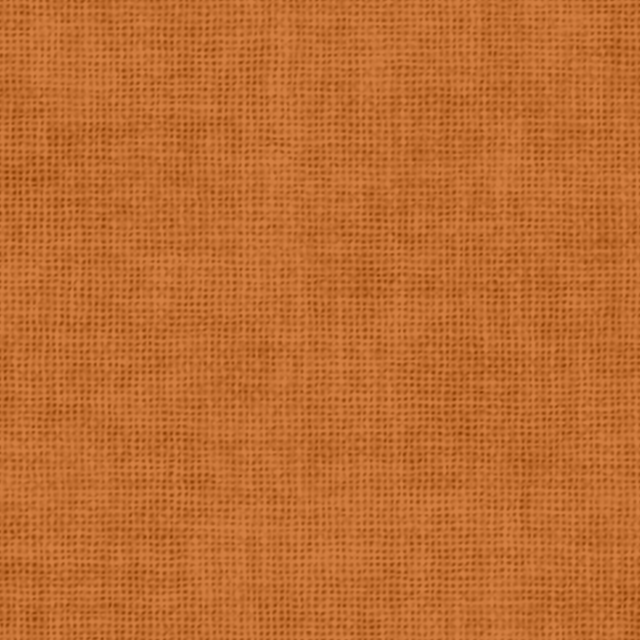
A Shadertoy shader for this texture:

```glsl
// Orange plain-weave canvas cloth with uneven threads and small slanted pits.

const float PI = 3.14159265;
const float THREADS = 93.0;
const vec3 THREAD_COLOR = vec3(0.809, 0.482, 0.243);
const vec3 SHADE_TINT = vec3(1.0, 0.94, 0.93);

float hash(vec2 p) {
    vec3 q = fract(vec3(p.xyx) * 0.1031);
    q += dot(q, q.yzx + 33.33);
    return fract((q.x + q.y) * q.z);
}

// Value noise centred on zero, range -0.5 to 0.5
float noise(vec2 p) {
    vec2 cell = floor(p);
    vec2 f = fract(p);
    f = f * f * (3.0 - 2.0 * f);
    float low = mix(hash(cell), hash(cell + vec2(1, 0)), f.x);
    float high = mix(hash(cell + vec2(0, 1)), hash(cell + vec2(1, 1)), f.x);
    return mix(low, high, f.y) - 0.5;
}

float fractalNoise(vec2 p, int octaves) {
    float sum = 0.0;
    float weight = 0.6;
    for (int i = 0; i < octaves; i++) {
        sum += weight * noise(p);
        p = p * 2.03 + 17.3;
        weight *= 0.5;
    }
    return sum;
}

// Smooth minimum that flattens the brightest thread tops
float softLimit(float value, float limit, float width) {
    float overlap = max(width - abs(value - limit), 0.0) / width;
    return min(value, limit) - 0.25 * width * overlap * overlap;
}

// Thread coordinates, pulled slightly out of line
vec2 bendThreads(vec2 uv, float threads) {
    vec2 sway = vec2(fractalNoise(uv * vec2(9.0, 5.0), 3),
                     fractalNoise(uv * vec2(5.0, 9.0) + 41.0, 3));
    vec2 wobble = vec2(noise(uv * threads * vec2(0.9, 0.6) + 7.0),
                       noise(uv * threads * vec2(0.6, 0.9) + 61.0));
    return uv * threads + 0.6 * sway + 0.3 * wobble;
}

// Brightness changes along one thread: long slubs and short fibres
float slub(float across, float along, float seed) {
    float longPart = noise(vec2(across + 0.5, along * 0.08) + seed);
    float shortPart = noise(vec2(across + 0.5, along * 0.4) + seed + 29.0);
    return 0.65 * longPart + 0.5 * shortPart;
}

// Relief of the weave: soft gaps and dark pits drawn out along a slant
float weaveShade(vec2 p, float pitDepth, vec2 gapDepth, float slant) {
    vec2 gap = 0.5 + 0.5 * cos(2.0 * PI * p);
    float crossing = sin(PI * p.x) * sin(PI * p.y);
    float diagonal = sin(2.0 * PI * p.x) * sin(2.0 * PI * p.y);
    float pit = gap.x * gap.y + slant * diagonal;
    return 0.01 * crossing - dot(gapDepth, gap) - pitDepth * pit;
}

void mainImage(out vec4 fragColor, in vec2 fragCoord) {
    vec2 uv = fragCoord / iResolution.y;
    vec2 p = bendThreads(uv, THREADS);

    // Tighter and looser areas change the pits and the gap direction
    float openness = 1.3 * noise(p * 0.8 + 13.0) + fractalNoise(uv * 8.0 + 3.0, 3);
    float pitDepth = 0.118 * clamp(1.0 + 0.8 * openness, 0.3, 1.7);
    float lean = 1.6 * fractalNoise(uv * 14.0 + 57.0, 3);
    vec2 gapDepth = 0.024 * vec2(1.0 - lean, 1.0 + lean);
    float shade = weaveShade(p, pitDepth, gapDepth, 0.1);

    // Uneven warp and weft, with the upper thread dominating
    float warpOnTop = 0.5 + 0.3 * sin(PI * p.x) * sin(PI * p.y);
    float warpTone = slub(p.x, p.y, 5.0);
    float weftTone = slub(p.y, p.x, 83.0);
    shade += 0.115 * mix(weftTone, warpTone, warpOnTop);

    // Broad worn patches and fine fibre grain
    shade += 0.045 * fractalNoise(uv * vec2(5.0, 7.0) + 21.0, 4);
    shade += 0.05 * noise(uv * THREADS * 2.6 + 9.0);

    shade = softLimit(shade, 0.025, 0.04);
    fragColor = vec4(clamp(THREAD_COLOR + shade * SHADE_TINT, 0.0, 1.0), 1.0);
}
```
